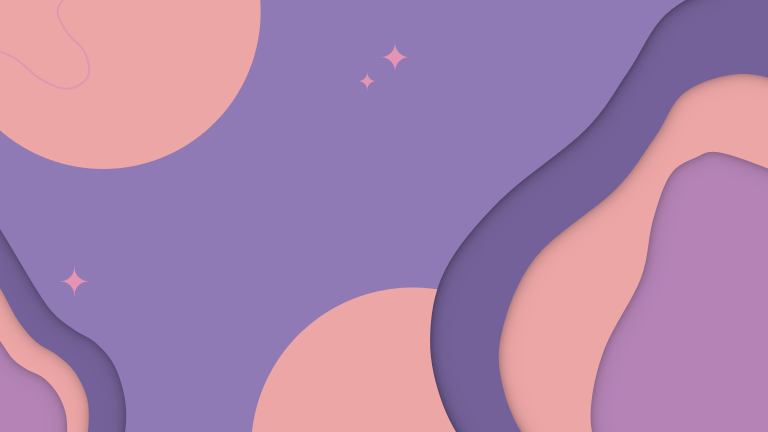
A Shadertoy shader for this background:

```glsl
// Paper-cut waves in two corners over a violet ground, with discs and sparkles.
// Each wavy edge is a Catmull-Rom curve turned into a signed distance, which
// gives both the smooth fill and the soft shade along the inside of the edge.

const int COUNT = 11;
const vec3 VIOLET = vec3(0.56, 0.48, 0.71);
const vec3 PLUM = vec3(0.455, 0.38, 0.60);
const vec3 SALMON = vec3(0.93, 0.65, 0.65);
const vec3 MAUVE = vec3(0.71, 0.515, 0.715);
const vec3 ROSE = vec3(0.89, 0.58, 0.70);

// Coverage of a shape from its signed distance (negative inside)
float fill(float d) {
    return clamp(0.5 - d * iResolution.y / 9.0, 0.0, 1.0);
}

vec2 catmullRom(vec2 a, vec2 b, vec2 c, vec2 d, float t) {
    return b + 0.5 * t * (c - a + t * (2.0 * a - 5.0 * b + 4.0 * c - d
             + t * (3.0 * (b - c) + d - a)));
}

// Signed distance to a curve; side is 1 for a body on its right, -1 on its left
float curve(vec2 p, vec2 k[COUNT], float side) {
    float nearest = 1e5, inside = 1.0;
    vec2 a = k[1];
    for (int i = 1; i < COUNT - 2; i++) {
        for (int j = 1; j <= 8; j++) {
            vec2 b = catmullRom(k[i - 1], k[i], k[i + 1], k[i + 2], float(j) / 8.0);
            vec2 e = b - a, q = p - a;
            vec2 gap = q - e * clamp(dot(q, e) / dot(e, e), 0.0, 1.0);
            nearest = min(nearest, dot(gap, gap));
            // A sideways ray flips the sign at each crossing
            if ((a.y > p.y) != (b.y > p.y) && side * (q.x - e.x * q.y / e.y) > 0.0)
                inside = -inside;
            a = b;
        }
    }
    return inside * sqrt(nearest);
}

// Four-pointed star with concave arcs
float sparkle(vec2 p, float r) {
    p = abs(p);
    return max(r - length(p - r), max(p.x, p.y) - r);
}

// Lay a sheet on the colour below, shaded just inside its edge
vec3 sheet(vec3 below, vec3 tint, float d, float shade) {
    return mix(below, tint * (1.0 - shade * exp(-abs(d) / 0.11)), fill(d));
}

void mainImage(out vec4 fragColor, in vec2 fragCoord) {
    vec2 p = fragCoord / iResolution.y * 9.0;   // canvas of 16 by 9 units
    vec3 col = VIOLET;

    // Discs
    col = mix(col, SALMON, fill(length(p - vec2(2.15, 8.76)) - 3.28));
    col = mix(col, SALMON, fill(length(p - vec2(8.6, -0.36)) - 3.37));

    // Loose thread on the upper disc
    float thread = abs(curve(p, vec2[COUNT](
        vec2(-1.0, 8.2), vec2(-0.3, 8.02), vec2(0.3, 7.79), vec2(0.85, 7.35),
        vec2(1.4, 7.15), vec2(1.83, 7.4), vec2(1.77, 7.9), vec2(1.4, 8.32),
        vec2(1.2, 8.75), vec2(1.4, 9.1), vec2(1.9, 9.5)), 1.0));
    col = mix(col, ROSE, 0.9 * fill(thread - 0.022));

    // Sparkles
    float stars = min(sparkle(p - vec2(8.23, 7.81), 0.3), sparkle(p - vec2(7.65, 7.31), 0.19));
    stars = min(stars, sparkle(p - vec2(1.55, 3.14), 0.3));
    col = mix(col, ROSE, fill(stars));

    // Right stack, from the back to the front
    col = sheet(col, PLUM, curve(p, vec2[COUNT](
        vec2(16.5, 9.6), vec2(15.0, 9.3), vec2(13.86, 8.69), vec2(13.08, 7.5),
        vec2(12.19, 6.29), vec2(10.42, 4.83), vec2(9.27, 3.37), vec2(8.96, 1.92),
        vec2(9.23, 0.56), vec2(9.9, -0.6), vec2(10.8, -1.6)), 1.0), 0.32);
    col = sheet(col, SALMON, curve(p, vec2[COUNT](
        vec2(17.6, 6.8), vec2(16.6, 7.2), vec2(15.42, 7.46), vec2(14.27, 7.08),
        vec2(13.65, 6.15), vec2(12.81, 5.04), vec2(11.15, 3.63), vec2(10.44, 2.02),
        vec2(10.52, 0.77), vec2(11.1, -0.4), vec2(12.0, -1.5)), 1.0), 0.25);
    col = sheet(col, MAUVE, curve(p, vec2[COUNT](
        vec2(17.6, 4.8), vec2(16.6, 5.25), vec2(15.06, 5.81), vec2(14.48, 5.71),
        vec2(13.96, 5.35), vec2(13.6, 4.4), vec2(13.35, 3.2), vec2(12.6, 1.75),
        vec2(12.31, 0.5), vec2(12.45, -0.4), vec2(13.0, -1.4)), 1.0), 0.22);

    // Left stack, from the back to the front
    col = sheet(col, PLUM, curve(p, vec2[COUNT](
        vec2(-1.2, 6.0), vec2(-0.5, 4.95), vec2(0.0, 4.23), vec2(0.79, 2.92),
        vec2(1.15, 2.44), vec2(1.56, 2.12), vec2(2.0, 1.85), vec2(2.4, 1.35),
        vec2(2.62, 0.55), vec2(2.56, -0.3), vec2(2.3, -1.2)), -1.0), 0.25);
    col = sheet(col, SALMON, curve(p, vec2[COUNT](
        vec2(-0.9, 4.3), vec2(-0.45, 3.7), vec2(0.0, 3.0), vec2(0.37, 2.33),
        vec2(0.75, 1.88), vec2(1.19, 1.6), vec2(1.55, 1.26), vec2(1.79, 0.78),
        vec2(1.85, 0.35), vec2(1.8, -0.2), vec2(1.6, -1.0)), -1.0), 0.2);
    col = sheet(col, MAUVE, curve(p, vec2[COUNT](
        vec2(-0.9, 3.0), vec2(-0.4, 2.45), vec2(0.0, 1.9), vec2(0.26, 1.53),
        vec2(0.55, 1.31), vec2(0.9, 1.13), vec2(1.19, 0.81), vec2(1.36, 0.42),
        vec2(1.4, 0.0), vec2(1.35, -0.4), vec2(1.1, -1.0)), -1.0), 0.2);

    fragColor = vec4(col, 1.0);
}
```
